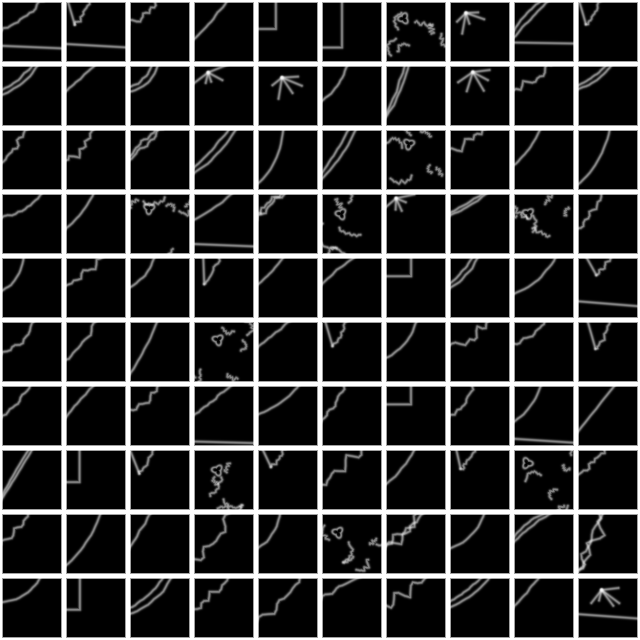
This pattern is drawn by a Shadertoy shader. Its source:

```glsl
// Ten by ten black panels in a white lattice, each holding soft grey sketch strokes.

const float CELLS = 10.0;        // panels across and down
const float PANEL_HALF = 0.459;  // half side of a panel, in cells
const float STROKE_WIDTH = 0.027;
const float STROKE_LEVEL = 0.52;

// Three random values in 0..1 for a cell and a salt
vec3 random3(vec2 cell, int salt) {
    uvec3 v = uvec3(uvec2(cell), uint(salt)) * 1664525u + 1013904223u;
    for (int i = 0; i < 2; i++) {
        v.x += v.y * v.z;
        v.y += v.z * v.x;
        v.z += v.x * v.y;
        v ^= v >> 16u;
    }
    return vec3(v & 0xffffu) / 65535.0;
}

// One-dimensional gradient noise, private to each cell
float gradientNoise(float x, vec2 cell, int salt) {
    float i = floor(x), f = x - i;
    float g0 = random3(cell, salt + int(i)).x * 2.0 - 1.0;
    float g1 = random3(cell, salt + int(i) + 1).x * 2.0 - 1.0;
    float fade = f * f * f * (f * (f * 6.0 - 15.0) + 10.0);
    return mix(g0 * f, g1 * (f - 1.0), fade);
}

float segmentDistance(vec2 p, vec2 a, vec2 b) {
    vec2 ab = b - a;
    return length(p - a - ab * clamp(dot(p - a, ab) / dot(ab, ab), 0.0, 1.0));
}

// Distance to a quadratic curve shaken sideways by noise
float curveDistance(vec2 p, vec2 a, vec2 control, vec2 b, float wobble, vec2 cell, int salt) {
    const int STEPS = 14;
    vec2 side = normalize(vec2(a.y - b.y, b.x - a.x));
    vec2 previous = a;
    float d = 1e3;
    for (int i = 1; i <= STEPS; i++) {
        float t = float(i) / float(STEPS);
        vec2 q = mix(mix(a, control, t), mix(control, b, t), t);
        q += side * wobble * gradientNoise(t * 5.0, cell, salt);
        d = min(d, segmentDistance(p, previous, q));
        previous = q;
    }
    return d;
}

float stroke(float d) {
    return STROKE_LEVEL * exp(-d * d / (STROKE_WIDTH * STROKE_WIDTH));
}

// Overlapping strokes brighten each other
float overlay(float a, float b) {
    return 1.0 - (1.0 - a) * (1.0 - b);
}

// Small closed ring and scattered short curves
float doodle(vec2 p, vec2 cell) {
    vec3 r = random3(cell, 40);
    vec2 q = p - mix(vec2(0.2, 0.65), vec2(0.4, 0.8), r.xy);
    float angle = atan(q.y, q.x);
    float ink = stroke(abs(length(q) - 0.075 - 0.02 * sin(angle * 3.0 + r.z * 6.0)));
    for (int i = 0; i < 6; i++) {
        vec3 place = random3(cell, 50 + i), bend = random3(cell, 60 + i);
        vec2 a = place.xy;
        float turn = bend.x * 6.283;
        vec2 reach = mix(0.12, 0.42, place.z) * vec2(cos(turn), sin(turn));
        vec2 control = a + reach * 0.5 + vec2(-reach.y, reach.x) * (bend.y - 0.5) * 2.0;
        ink = overlay(ink, stroke(curveDistance(p, a, control, a + reach, 0.1, cell, 70 + i * 8)));
    }
    return ink;
}

// Short rays spreading from a point near the top
float fan(vec2 p, vec2 cell) {
    vec3 r = random3(cell, 130);
    vec2 hub = mix(vec2(0.15, 0.75), vec2(0.4, 0.95), r.xy);
    float ink = 0.0;
    for (int i = 0; i < 5; i++) {
        vec3 ray = random3(cell, 140 + i);
        float turn = -2.6 + float(i) * 0.65 + ray.x * 0.4;
        vec2 tip = hub + mix(0.15, 0.4, ray.y) * vec2(cos(turn), sin(turn));
        ink = overlay(ink, stroke(segmentDistance(p, hub, tip)));
    }
    return ink;
}

// Picks and draws the sketch of one panel, p in 0..1
float sketch(vec2 p, vec2 cell) {
    vec3 shape = random3(cell, 1), style = random3(cell, 2), extra = random3(cell, 3);
    float kind = style.z;

    // Main curve cuts off the upper left corner
    vec2 a = vec2(-0.03, mix(0.36, 0.66, shape.x));
    vec2 b = vec2(mix(0.34, 0.72, shape.y), 1.03);
    if (extra.z > 0.8) a.y -= 0.36;
    vec2 control = mix(a, b, 0.5) + vec2(0.7, -0.7) * mix(-0.06, 0.23, shape.z);
    float wobble = style.x > 0.62 ? mix(0.08, 0.3, style.y) : 0.03;
    float ink = 0.0;

    if (kind < 0.70) {
        ink = stroke(curveDistance(p, a, control, b, wobble, cell, 10));
        if (kind > 0.54) {  // a second, nearly parallel curve
            vec2 shift = vec2(-0.08, 0.06) * mix(0.6, 1.8, extra.y);
            ink = overlay(ink, stroke(curveDistance(p, a + vec2(0.0, shift.y), control + shift,
                                                    b + vec2(shift.x, 0.0), wobble, cell, 25)));
        }
    } else if (kind < 0.79) {  // notch hanging from the top
        vec2 tip = vec2(mix(0.12, 0.45, shape.x), mix(0.55, 0.75, shape.y));
        ink = overlay(stroke(segmentDistance(p, vec2(tip.x - 0.2 * shape.z, 1.03), tip)),
                      stroke(curveDistance(p, tip, tip + vec2(0.12, 0.1), vec2(tip.x + 0.25, 1.03), 0.1, cell, 10)));
    } else if (kind < 0.86) {  // square corner
        vec2 corner = vec2(mix(0.2, 0.45, shape.x), a.y + 0.08);
        ink = stroke(min(segmentDistance(p, vec2(-0.03, corner.y), corner),
                         segmentDistance(p, corner, vec2(corner.x, 1.03))));
    } else {
        ink = kind < 0.94 ? doodle(p, cell) : fan(p, cell);
    }

    // Occasional long line across the lower part
    if (extra.x < 0.1) {
        float low = mix(0.05, 0.4, extra.y);
        ink = overlay(ink, stroke(segmentDistance(p, vec2(-0.03, low), vec2(1.03, low - 0.1 * shape.z))));
    }
    return ink;
}

void mainImage(out vec4 fragColor, in vec2 fragCoord) {
    vec2 grid = fragCoord / iResolution.xy * CELLS;
    vec2 cell = mod(floor(grid), CELLS);
    vec2 local = fract(grid) - 0.5;

    // White lattice around the clipped sketch
    float soft = max(0.7 * CELLS / min(iResolution.x, iResolution.y), 0.008);
    float edge = max(abs(local.x), abs(local.y));
    float lattice = smoothstep(PANEL_HALF - soft, PANEL_HALF + soft, edge);
    float ink = sketch(local / (2.0 * PANEL_HALF) + 0.5, cell);
    fragColor = vec4(vec3(mix(ink, 1.0, lattice)), 1.0);
}
```
